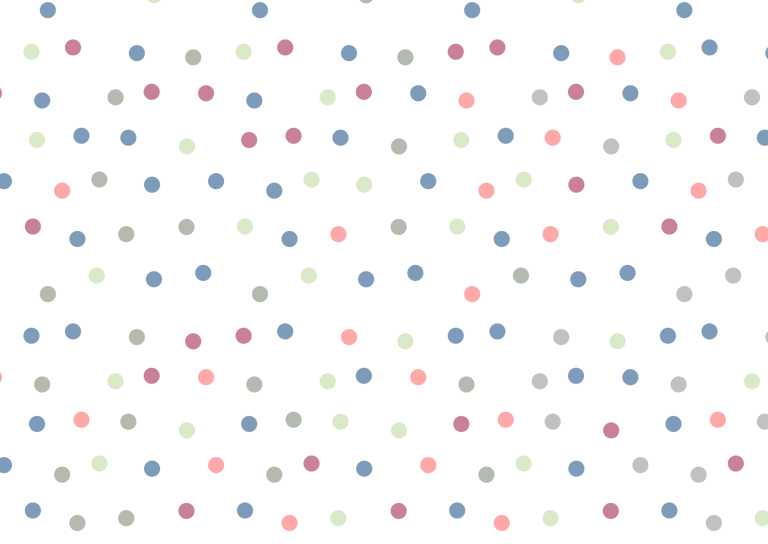
Write a Shadertoy shader that draws this pattern.

```glsl
vec2 hash2(vec2 p) {
    vec3 q = fract(p.xyx * vec3(0.1031, 0.1030, 0.0973));
    q += dot(q, q.yzx + 33.33);
    return fract((q.xx + q.yz) * q.zy);
}

// Palette lookup: phase 0..1 is split according to each colour's share
vec3 dotColor(float phase, float warmGrey) {
    vec3 blue  = vec3(0.49, 0.61, 0.73);
    vec3 pink  = vec3(1.00, 0.66, 0.66);
    vec3 grey  = mix(vec3(0.755), vec3(0.706, 0.73, 0.685), warmGrey);
    vec3 green = vec3(0.855, 0.914, 0.78);
    vec3 mauve = vec3(0.79, 0.50, 0.60);
    if (phase < 0.27) return blue;
    if (phase < 0.44) return pink;
    if (phase < 0.67) return grey;
    if (phase < 0.84) return green;
    return mauve;
}

void mainImage(out vec4 fragColor, in vec2 fragCoord) {
    vec2 p = fragCoord / iResolution.y;
    float width = iResolution.x / iResolution.y;
    float pixel = 1.0 / iResolution.y;
    vec2 cellSize = vec2(0.0975, 0.087);
    vec3 color = vec3(1.0);

    // Staggered rows of jittered dots; the jitter repeats every 4 x 6 cells
    for (int j = -1; j <= 1; j++) {
        float row = floor(p.y / cellSize.y) + float(j);
        float stagger = 0.5 * mod(row, 2.0);
        float column = floor(p.x / cellSize.x - stagger);

        for (int i = -1; i <= 1; i++) {
            vec2 cell = vec2(column + float(i), row);
            vec2 jitter = hash2(mod(cell, vec2(4.0, 6.0)) + 17.0) - 0.5;
            vec2 center = (cell + vec2(0.5 + stagger, 0.5) + 0.46 * jitter) * cellSize;

            // Phase steps keep neighbours different, the hash adds variety
            float phase = fract(dot(cell, vec2(0.25, 0.46)) + 0.3 * hash2(cell + 71.0).x);
            float warmGrey = step(center.x, 0.69 * width);

            float edge = length(p - center) - 0.0148;
            float cover = smoothstep(0.75 * pixel, -0.75 * pixel, edge);
            color = mix(color, dotColor(phase, warmGrey), cover);
        }
    }
    fragColor = vec4(color, 1.0);
}
```
